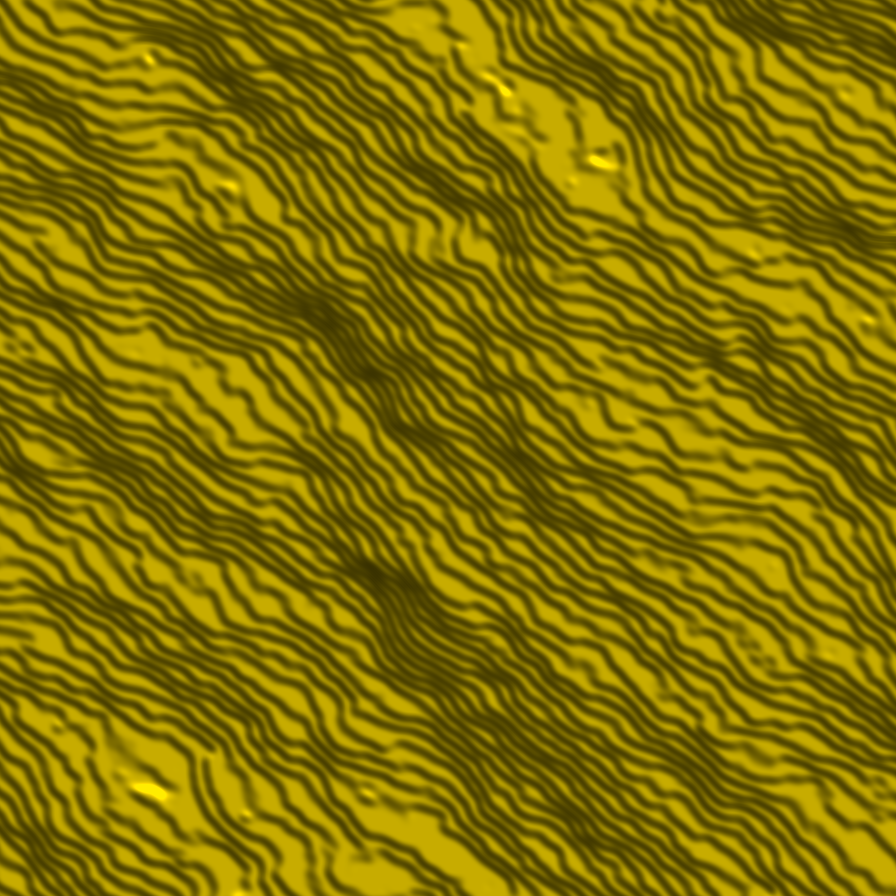
Reproduce this texture procedurally as a WebGL 1 fragment shader.

```glsl
precision highp float;

uniform vec2 u_resolution;

const vec2 SLOPE = vec2(33.0, 45.0);        // terraces per canvas along x and y
const vec2 LIGHT_AXIS = vec2(0.68, 0.733);  // direction in which rising steps darken
const vec3 YELLOW = vec3(0.78, 0.675, 0.0);
const float BLUR = 0.0036;                  // softness of the step edges
const float TAP_SPACING = 0.0031;

float hash(vec2 cell) {
  vec3 q = fract(cell.xyx * vec3(0.1031, 0.1030, 0.0973));
  q += dot(q, q.yzx + 33.33);
  return fract((q.x + q.y) * q.z);
}

// Value noise from -1 to 1
float noise(vec2 p) {
  vec2 cell = floor(p);
  vec2 f = fract(p);
  vec2 u = f * f * (3.0 - 2.0 * f);
  float low = mix(hash(cell), hash(cell + vec2(1.0, 0.0)), u.x);
  float high = mix(hash(cell + vec2(0.0, 1.0)), hash(cell + 1.0), u.x);
  return 2.0 * mix(low, high, u.y) - 1.0;
}

float roughness(vec2 p) {
  vec2 q = vec2(p.x * 0.85, p.y * 1.1 + p.x * 0.25) * 4.0 + 7.0;
  float amplitude = 2.4;
  float sum = 0.0;
  for (int octave = 0; octave < 5; octave++) {
    sum += amplitude * noise(q);
    q = q * 2.03 + vec2(17.3, 41.7);
    amplitude *= 0.56;
  }
  return sum;
}

// Rough slope cut into flat steps with slightly soft risers
float terrace(vec2 p, float softness) {
  float height = dot(p, SLOPE) + roughness(p);
  float riser = smoothstep(0.5 - softness, 0.5 + softness, fract(height));
  return floor(height) + riser;
}

// Blurred rise of the terraces along an axis; about 1 on a single step
float relief(vec2 p, vec2 axis, float blur) {
  float center = terrace(p, 0.2);
  float rise = 0.0;
  float total = 0.0;
  for (int j = -2; j <= 2; j++) {
    for (int i = -2; i <= 2; i++) {
      vec2 offset = vec2(float(i), float(j)) * TAP_SPACING;
      float weight = exp(-0.5 * dot(offset, offset) / (blur * blur));
      rise += weight * dot(offset, axis) * (terrace(p + offset, 0.2) - center);
      total += weight;
    }
  }
  return rise / (total * 0.4 * blur);
}

void main() {
  vec2 p = gl_FragCoord.xy / u_resolution.y;
  float rise = relief(p, LIGHT_AXIS, BLUR);

  // Steps absorb light; rare reversed steps glint
  float shade = exp(-1.12 * max(rise, -0.28));
  gl_FragColor = vec4(min(YELLOW * shade, 1.0), 1.0);
}
```
